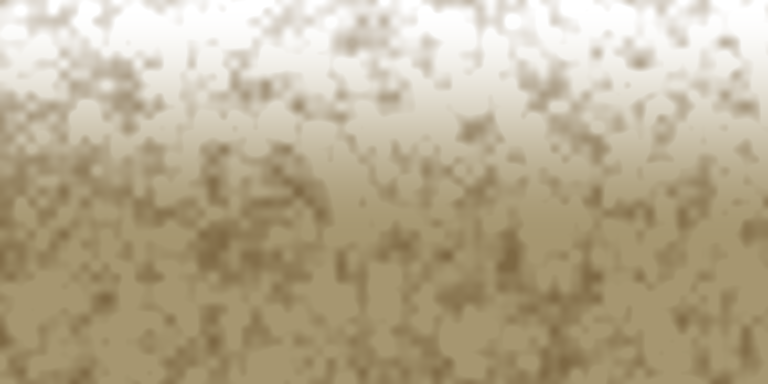
Write a WebGL 1 fragment shader that draws this background.

```glsl
precision highp float;

// Weathered parchment: a vertical fade from white down to warm tan,
// stained by brown blotches. The stains are grid-aligned value noise summed
// over octaves, cut off below a threshold so that clean patches remain.

uniform vec2 u_resolution;

float hash(vec2 cell) {
  vec3 q = fract(vec3(cell.xyx) * 0.1031);
  q += dot(q, q.yzx + 33.33);
  return fract((q.x + q.y) * q.z);
}

float valueNoise(vec2 p) {
  vec2 cell = floor(p);
  vec2 f = fract(p);
  vec2 blend = f * f * (3.0 - 2.0 * f);
  float low = mix(hash(cell), hash(cell + vec2(1.0, 0.0)), blend.x);
  float high = mix(hash(cell + vec2(0.0, 1.0)), hash(cell + vec2(1.0)), blend.x);
  return mix(low, high, blend.y);
}

// Unrotated octaves give a woven look; the middle ones carry most weight.
float stainNoise(vec2 p) {
  return 0.27 * valueNoise(p)
       + 0.40 * valueNoise(p * 2.0 + 17.0)
       + 0.33 * valueNoise(p * 4.0 + 43.0);
}

void main() {
  vec2 p = gl_FragCoord.xy / u_resolution.y;

  // Tan in the lower part, fading to white at the top edge.
  vec3 parchment = vec3(0.65, 0.59, 0.44);
  vec3 color = mix(parchment, vec3(1.0), smoothstep(0.37, 0.99, p.y));

  // Brown stains with a crisp lower cutoff, fainter towards the top.
  float stain = clamp((stainNoise(p * 9.0 + 3.0) - 0.44) / 0.4, 0.0, 1.0);
  float strength = mix(0.78, 0.42, smoothstep(0.5, 1.0, p.y));
  color = mix(color, vec3(0.45, 0.36, 0.22), stain * strength);

  gl_FragColor = vec4(color, 1.0);
}
```
